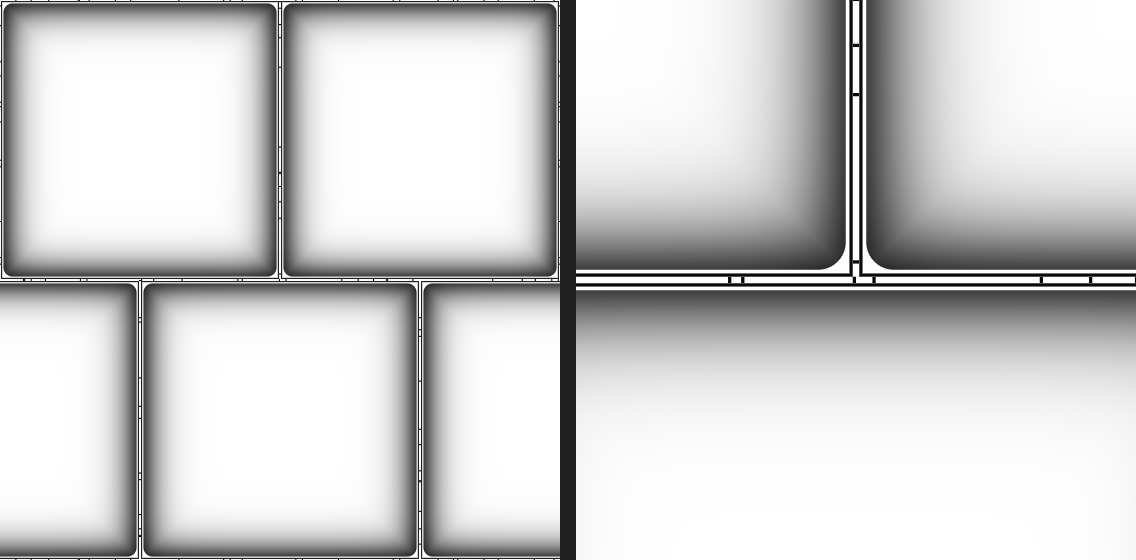
Left: the whole. Right: its middle third, enlarged.
A Shadertoy shader for this texture map:

```glsl
// Running-bond grid of pillowy rounded tiles, two rows of two, one row offset by half.
// Each tile is a rounded box with soft edge shading inside a thin square frame;
// hashed cross ticks break up the narrow joints between the frames.

const float COUNT = 2.0;          // tiles across and down
const float GRID = 256.0;         // fine steps per tile, used to align ticks
const float LINE_HALF = 0.00195;  // half width of frame lines and ticks
const float FRAME_INSET = 0.00586;
const float TILE_INSET = 0.0122;
const float CORNER_RADIUS = 0.033;
const int TICKS = 12;             // ticks along one joint

const vec3 INK = vec3(0.04);
const vec3 PAPER = vec3(0.995);

float hash(vec2 p) {
    return fract(sin(dot(p, vec2(127.1, 311.7))) * 4375.85);
}

// Antialiased coverage of a signed distance, px being one pixel
float cover(float dist, float px) {
    return clamp(0.5 - dist / px, 0.0, 1.0);
}

float roundedBox(vec2 p, float halfSize, float radius) {
    vec2 d = abs(p) - halfSize + radius;
    return length(max(d, 0.0)) + min(max(d.x, d.y), 0.0) - radius;
}

// Brightness rising from a dark rim to white with depth into the tile
vec2 rimProfile(vec2 depth) {
    return 1.0 - 0.75 * exp(-pow(max(depth, 0.0) / 0.0606, vec2(1.215)));
}

// Blend of two corner rules: the darker side alone, and both sides multiplied
float pillowShade(vec2 depth) {
    vec2 rim = rimProfile(depth);
    return mix(min(rim.x, rim.y), rim.x * rim.y, 0.6);
}

// Irregular cross ticks along one joint; the seed selects their spacing
float jointTicks(float along, float seed, float px) {
    float segment = mod(floor(along), COUNT);
    float ink = 0.0;
    for (int i = 0; i < TICKS; i++) {
        float h = hash(vec2(float(i) + 1.0, seed * 5.0 + segment * 17.0 + 3.0));
        float place = (floor(h * GRID) + 0.5) / GRID;
        ink = max(ink, cover(abs(fract(along) - place) - LINE_HALF, px));
    }
    return ink;
}

void mainImage(out vec4 fragColor, in vec2 fragCoord) {
    vec2 p = fragCoord / iResolution.xy * COUNT;
    float px = COUNT / min(iResolution.x, iResolution.y);

    // Offset every other row by half a tile
    float row = floor(p.y);
    vec2 bond = vec2(p.x + 0.5 * (1.0 - mod(row, 2.0)), p.y);
    vec2 local = fract(bond) - 0.5;
    vec2 border = 0.5 - abs(local);

    // Shaded tile on white
    float tile = roundedBox(local, 0.5 - TILE_INSET, CORNER_RADIUS);
    float shade = pillowShade(border - TILE_INSET);
    vec3 color = mix(PAPER, vec3(shade), cover(tile, px));

    // Square frame around the tile
    float edge = min(border.x, border.y);
    float frame = cover(abs(edge - FRAME_INSET) - LINE_HALF, px);

    // Ticks inside the horizontal and vertical joints
    vec2 joint = mod(floor(bond + 0.5), COUNT);
    float gapWidth = FRAME_INSET - LINE_HALF;
    float across = cover(border.y - gapWidth, px) * jointTicks(p.x, joint.y, px);
    float down = cover(border.x - gapWidth, px) * jointTicks(p.y, joint.x, px);

    float ink = max(frame, max(across, down));
    fragColor = vec4(mix(color, INK, ink), 1.0);
}
```
